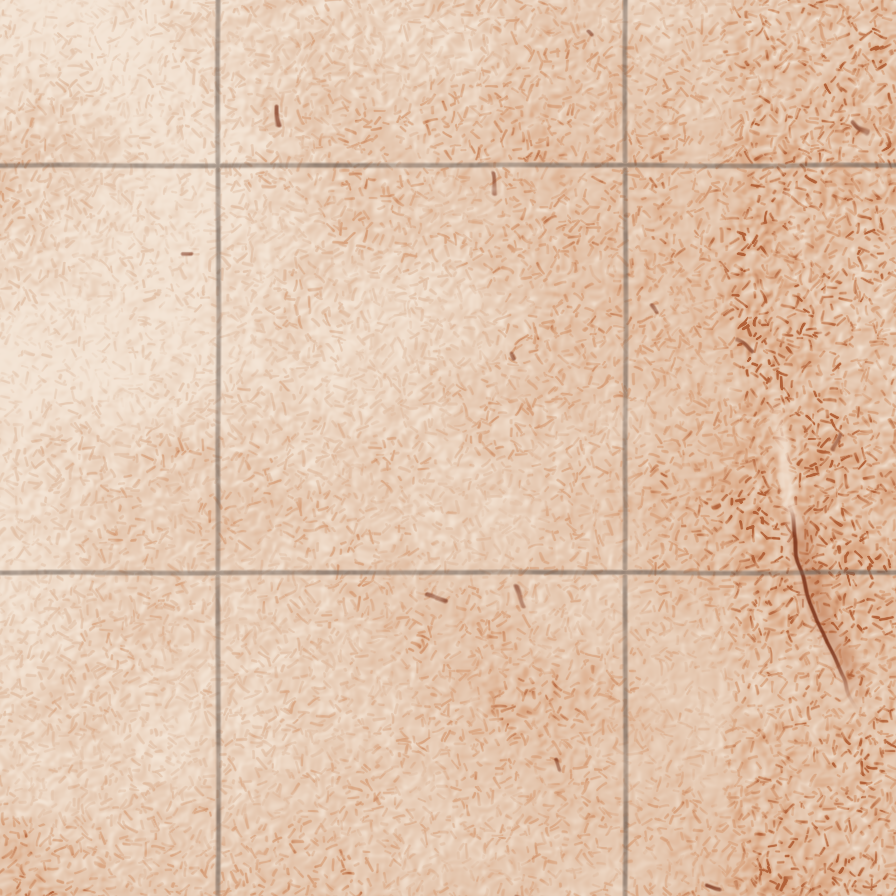
This texture is drawn by a three.js fragment shader. Its source:

```glsl
#define GRID_STEP 0.4545
#define GRID_ORIGIN vec2(0.2435, 0.3607)
#define LINE_HALF_WIDTH 0.0027
#define LINE_OPACITY 0.78
#define BASE_TONE 0.13
#define STAIN_AMOUNT 0.50
#define GRAIN_AMOUNT 0.42
#define FIBRE_AMOUNT 0.36
#define BAND_EDGE 0.815
#define FLECK_CELLS 13.0
#define FLECK_SHARE 0.13

varying vec2 vUv;

const vec3 CREAM = vec3(0.955, 0.895, 0.835);
const vec3 SAND = vec3(0.895, 0.775, 0.680);
const vec3 TAN = vec3(0.860, 0.660, 0.520);
const vec3 RUST = vec3(0.700, 0.380, 0.220);
const vec3 UMBER = vec3(0.480, 0.190, 0.090);
const vec3 PENCIL = vec3(0.460, 0.400, 0.360);

float hash(vec2 p) {
  vec3 q = fract(p.xyx * 0.1031);
  q += dot(q, q.yzx + 33.33);
  return fract((q.x + q.y) * q.z);
}

float noise(vec2 p) {
  vec2 i = floor(p);
  vec2 f = fract(p);
  f = f * f * (3.0 - 2.0 * f);
  return mix(mix(hash(i), hash(i + vec2(1.0, 0.0)), f.x),
             mix(hash(i + vec2(0.0, 1.0)), hash(i + 1.0), f.x), f.y);
}

float fbm(vec2 p) {
  float sum = 0.0;
  float weight = 0.5;
  for (int i = 0; i < 4; i++) {
    sum += weight * noise(p);
    p = mat2(1.6, 1.2, -1.2, 1.6) * p + 17.3;
    weight *= 0.5;
  }
  return sum / 0.9375;
}

float segmentDistance(vec2 p, vec2 a, vec2 b) {
  vec2 d = b - a;
  return length(p - a - d * clamp(dot(p - a, d) / dot(d, d), 0.0, 1.0));
}

// Short strokes, randomly placed and turned, one per cell at most
float strokes(vec2 p, float share, float halfLength, float width) {
  vec2 cell = floor(p);
  float mask = 0.0;
  for (int y = -1; y <= 1; y++) {
    for (int x = -1; x <= 1; x++) {
      vec2 id = cell + vec2(float(x), float(y)) + 50.0;
      vec2 centre = id - 50.0 + vec2(hash(id + 3.7), hash(id + 91.3));
      float angle = 6.2832 * hash(id + 157.1);
      vec2 reach = vec2(cos(angle), sin(angle)) * halfLength * (0.2 + 0.8 * hash(id + 211.9));
      float d = segmentDistance(p, centre - reach, centre + reach);
      float ink = 1.0 - smoothstep(0.2 * width, width, d);
      mask = max(mask, ink * step(hash(id + 307.7), share));
    }
  }
  return mask;
}

// Worn pencil line along one axis
float pencilLine(float across, float along, float seed) {
  float wobble = 0.0016 * (noise(vec2(along * 14.0, seed)) - 0.5);
  float d = abs(fract((across + wobble) / GRID_STEP + 0.5) - 0.5) * GRID_STEP;
  float core = 1.0 - smoothstep(0.3 * LINE_HALF_WIDTH, 1.6 * LINE_HALF_WIDTH, d);
  float wear = 0.65 + 0.35 * noise(vec2(along * 45.0, seed + 5.0));
  return core * wear * (0.8 + 0.2 * noise(vec2(along, across) * 230.0));
}

void main() {
  vec2 uv = vUv;

  // Broad ageing, stains and the darker band on the right
  float band = smoothstep(-0.015, 0.02, uv.x - BAND_EDGE + 0.03 * (noise(uv * 18.0) - 0.5));
  float stain = fbm(uv * 5.0 + 8.0) - 0.5;
  float tone = BASE_TONE + 0.18 * smoothstep(0.25, 1.0, uv.x) + 0.14 * (1.0 - uv.y);
  tone += 0.11 * band + STAIN_AMOUNT * stain;

  // Fine relief and fibres
  vec2 warp = 0.008 * vec2(noise(uv * 70.0), noise(uv * 70.0 + 40.0));
  vec2 fine = (uv + warp) * 165.0;
  float relief = noise(fine) - noise(fine + vec2(0.6, -0.6));
  float speck = noise(fine * 0.6 + 31.0) - 0.5;
  float rough = 0.8 + 0.6 * band + 0.8 * stain;
  tone += GRAIN_AMOUNT * rough * (0.6 * relief + 0.6 * speck);
  vec2 curl = uv + warp * 0.6;
  float fibre = strokes(curl * 64.0, 0.65, 0.45, 0.16);
  fibre = max(fibre, 0.7 * strokes(curl * 92.0 + 13.0, 0.7, 0.5, 0.22));
  tone += FIBRE_AMOUNT * rough * fibre * (0.5 + noise(uv * 30.0));

  vec3 colour = mix(CREAM, SAND, smoothstep(-0.05, 0.42, tone));
  colour = mix(colour, TAN, smoothstep(0.35, 0.75, tone));
  colour = mix(colour, RUST, smoothstep(0.68, 1.2, tone));

  // Scattered bark flecks
  float fleck = strokes(curl * FLECK_CELLS, FLECK_SHARE, 0.16, 0.05);
  colour = mix(colour, UMBER, 0.8 * fleck * (0.4 + 0.6 * noise(uv * 90.0)));

  // Crease: pale ridge above, dark crack below
  float drop = 0.41 - uv.y;
  float path = 0.887 + 0.14 * drop + 1.1 * max(drop, 0.0) * max(drop, 0.0);
  float side = uv.x - path + 0.008 * (noise(vec2(uv.y * 45.0, 2.0)) - 0.5);
  float ridgeSpan = smoothstep(-0.17, -0.09, drop) * (1.0 - smoothstep(-0.01, 0.02, drop));
  float crackSpan = smoothstep(-0.03, 0.01, drop) * (1.0 - smoothstep(0.13, 0.21, drop));
  float fold = segmentDistance(uv + warp, vec2(0.880, 0.79), vec2(0.928, 0.62));
  float pale = ridgeSpan * (1.0 - smoothstep(0.002, 0.011, abs(side)));
  pale = max(pale, 0.5 * (1.0 - smoothstep(0.001, 0.005, fold)));
  pale = max(pale, 0.5 * crackSpan * (1.0 - smoothstep(0.001, 0.006, abs(side + 0.006))));
  colour = mix(colour, CREAM, 0.7 * pale);
  colour = mix(colour, RUST, 0.35 * crackSpan * (1.0 - smoothstep(0.0, 0.025, abs(side - 0.008))));
  colour = mix(colour, UMBER, 0.85 * crackSpan * (1.0 - smoothstep(0.0008, 0.0035, abs(side))));

  // Ruled grid
  vec2 ruled = uv - GRID_ORIGIN;
  float line = max(pencilLine(ruled.x, uv.y, 3.0), pencilLine(ruled.y, uv.x, 11.0));
  colour = mix(colour, PENCIL, LINE_OPACITY * line);

  gl_FragColor = vec4(colour, 1.0);
}
```
